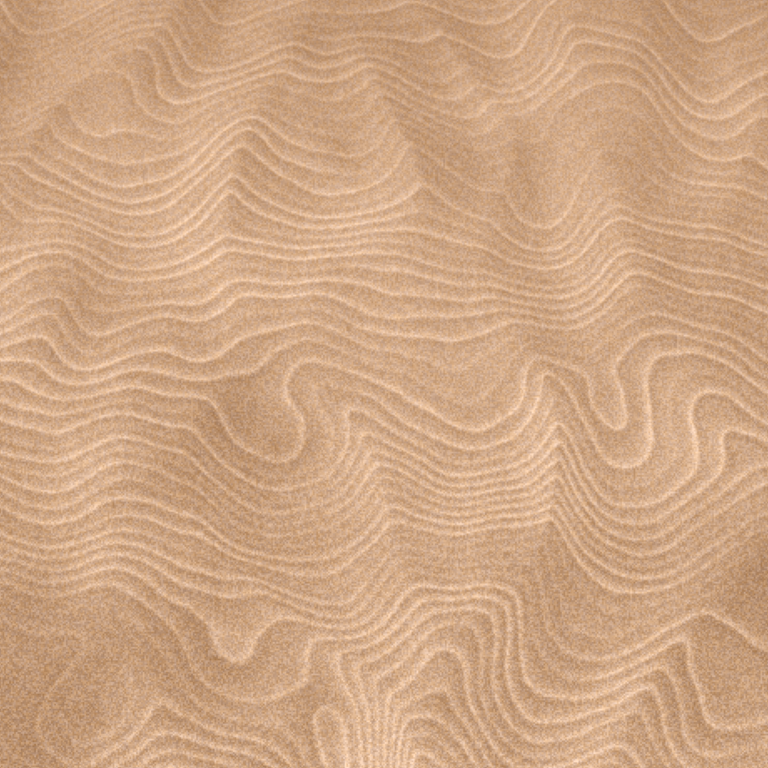
Reproduce this texture procedurally as a three.js fragment shader.

```glsl
// Wind-carved sand: wavy terraces of thin pale crests over speckled tan grains.
varying vec2 vUv;

const vec3 SAND = vec3(0.797, 0.640, 0.508);    // mean sand colour
const vec3 TONE_TINT = vec3(1.0, 1.06, 1.10);   // colour change per unit of tone
const vec3 GRAIN_TINT = vec3(-0.15, 0.25, 1.0); // grey against orange grains
const float LAYERS = 34.0;          // terraces up the canvas
const float CUSP_HEIGHT = 0.29;     // pointed folds
const float SWELL_HEIGHT = 0.19;    // rounded folds
const float CREST_NEAR = 0.0044;    // crest width at the bottom
const float CREST_FAR = 0.0028;     // crest width at the top
const float CREST_LIGHT = 0.122;
const float PATCH_LIGHT = 0.026;    // lift of the terraced patches
const float SLOPE_LIGHT = 0.030;
const float MOTTLE = 0.064;
const float GRAIN_SCALE = 460.0;
const float GRAIN_NEAR = 0.145;
const float GRAIN_FAR = 0.080;
const float GRAIN_CHROMA = 0.095;

// Hashes
float hash(vec2 p) {
  vec3 q = fract(vec3(p.xyx) * 0.1031);
  q += dot(q, q.yzx + 33.33);
  return fract((q.x + q.y) * q.z);
}

vec2 hashDirection(vec2 p) {
  return vec2(hash(p), hash(p + 71.7)) * 2.0 - 1.0;
}

// Value noise, 0 to 1
float valueNoise(vec2 p) {
  vec2 i = floor(p), f = fract(p);
  vec2 u = f * f * (3.0 - 2.0 * f);
  return mix(mix(hash(i), hash(i + vec2(1.0, 0.0)), u.x),
             mix(hash(i + vec2(0.0, 1.0)), hash(i + vec2(1.0)), u.x), u.y);
}

// Gradient noise, around zero
float gradientNoise(vec2 p) {
  vec2 i = floor(p), f = fract(p);
  vec2 u = f * f * f * (f * (f * 6.0 - 15.0) + 10.0);
  vec2 r = vec2(1.0, 0.0);
  float a = dot(hashDirection(i), f);
  float b = dot(hashDirection(i + r.xy), f - r.xy);
  float c = dot(hashDirection(i + r.yx), f - r.yx);
  float d = dot(hashDirection(i + r.xx), f - r.xx);
  return 1.3 * mix(mix(a, b, u.x), mix(c, d, u.x), u.y);
}

// Ground plane seen at a slant: features shrink toward the top
vec2 ground(vec2 p) {
  return vec2((p.x - 0.5) * (1.0 + 0.35 * p.y), p.y + 0.3 * p.y * p.y) + 5.0;
}

// Stacked layer coordinate; its whole numbers are the crest lines
float layerAt(vec2 p) {
  vec2 g = ground(p);
  vec2 bend = vec2(gradientNoise(g * 2.6 + 11.0), gradientNoise(g * 2.6 + 37.0));
  vec2 q = g + 0.10 * bend;
  float fold = gradientNoise(q * vec2(3.3, 2.1));
  float cusp = -sqrt(fold * fold + 0.003);
  float swell = gradientNoise(q * vec2(3.8, 2.6) + 23.0);
  float ripple = 0.032 * gradientNoise(g * 8.0) + 0.006 * gradientNoise(g * 19.0);
  float lift = CUSP_HEIGHT * cusp + SWELL_HEIGHT * swell + ripple;
  return LAYERS * (g.y - lift * mix(1.0, 0.7, p.y));
}

// Pale crest with a soft back above and a faint shadow below
float crestTone(vec2 p, float layer, float steepness, float terraced) {
  float id = floor(layer + 0.5);
  float s = layer - id;
  float d = s / max(steepness, 0.3 * LAYERS);
  float w = mix(CREST_NEAR, CREST_FAR, p.y);
  float above = exp(-max(d, 0.0) / (1.8 * w));
  float below = exp(-pow(min(d, 0.0) / (0.9 * w), 2.0));
  float shadow = 0.36 * exp(-pow((d + 2.7 * w) / (1.7 * w), 2.0));
  float along = smoothstep(0.1, 0.65, valueNoise(vec2(p.x * 3.2 + 3.0, id)));
  float strength = (0.3 + 0.7 * along) * (0.35 + 0.65 * terraced);
  strength *= mix(1.0, 0.7, smoothstep(0.6, 1.0, p.y));
  return (above * below - shadow) * (1.0 - 4.0 * s * s) * strength;
}

void main() {
  vec2 p = vUv;
  vec2 g = ground(p);

  // Terraces and the slope of the folds
  float e = 0.002;
  float layer = layerAt(p);
  vec2 slope = vec2(layerAt(p + vec2(e, 0.0)), layerAt(p + vec2(0.0, e))) - layer;
  slope /= e;
  float terraced = smoothstep(-0.45, 0.1, gradientNoise(g * vec2(2.6, 3.6) + 53.0));
  float tone = CREST_LIGHT * crestTone(p, layer, length(slope), terraced);
  tone += PATCH_LIGHT * (terraced - 0.75);
  tone -= SLOPE_LIGHT * clamp(slope.x / LAYERS, -1.0, 1.0);

  // Broad mottling, a little duller at the far edge
  tone += MOTTLE * (valueNoise(g * 4.0 + 9.0) - 0.5);
  tone += 0.5 * MOTTLE * (valueNoise(g * 13.0) - 0.5);
  tone -= 0.035 * smoothstep(0.8, 1.0, p.y) + 0.009;

  // Sand grains in light and colour
  float grainSize = mix(GRAIN_NEAR, GRAIN_FAR, p.y);
  vec2 cell = p * GRAIN_SCALE;
  tone += grainSize * (valueNoise(cell) - 0.5);
  tone += 0.3 * grainSize * (valueNoise(cell * 0.47 + 19.0) - 0.5);
  float chroma = GRAIN_CHROMA * (valueNoise(cell * 0.8 + 207.0) - 0.5);

  gl_FragColor = vec4(SAND + tone * TONE_TINT + chroma * GRAIN_TINT, 1.0);
}
```
